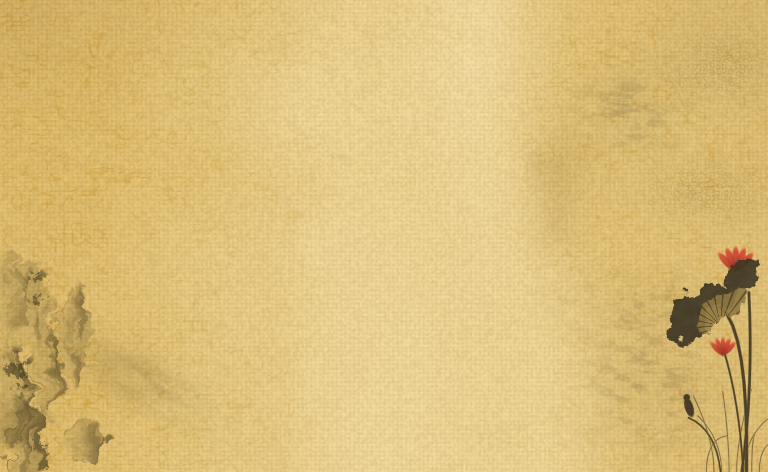
This background is drawn by a Shadertoy shader. Its source:

```glsl
#define PALE vec3(.918, .822, .585)
#define AMBER vec3(.855, .72, .405)
#define SHADE vec3(.73, .60, .33)
#define WASH vec3(.43, .36, .20)
#define INK vec3(.21, .18, .11)
#define RED vec3(.72, .25, .17)
#define WEAVE_PITCH .0092
#define WEAVE_DEPTH .011
#define ASPECT 1.6306

float hash(vec2 p) {
  vec3 q = fract(p.xyx * .1031);
  q += dot(q, q.yzx + 33.33);
  return fract((q.x + q.y) * q.z);
}

float noise(vec2 p) {
  vec2 i = floor(p), f = fract(p);
  f = f * f * (3. - 2. * f);
  return mix(mix(hash(i), hash(i + vec2(1, 0)), f.x),
    mix(hash(i + vec2(0, 1)), hash(i + 1.), f.x), f.y);
}

float fbm(vec2 p) {
  float sum = 0., amp = .5;
  for (int i = 0; i < 5; i++, amp *= .5) {
    sum += amp * noise(p);
    p = p * 2.03 + 7.1;
  }
  return sum;
}

vec2 warp(vec2 p) { return vec2(fbm(p), fbm(p + 40.)) - .48; }

vec2 rotate(vec2 p, float a) {
  return vec2(cos(a) * p.x + sin(a) * p.y, cos(a) * p.y - sin(a) * p.x);
}

// Approximate distance to a tilted ellipse
float oval(vec2 p, vec2 centre, vec2 radii, float tilt) {
  return (length(rotate(p - centre, tilt) / radii) - 1.) * min(radii.x, radii.y);
}

float fill(float d) {
  float aa = .8 / iResolution.y;
  return 1. - smoothstep(-aa, aa, d);
}

float glow(vec2 p, vec2 centre, vec2 radii) {
  vec2 q = (p - centre) / radii;
  return exp(-dot(q, q));
}

// Curved line from a to c, pulled towards b
float stroke(vec2 p, vec2 a, vec2 b, vec2 c, float width) {
  float d = 9.;
  vec2 last = a;
  for (int i = 1; i <= 8; i++) {
    float t = float(i) / 8.;
    vec2 next = mix(mix(a, b, t), mix(b, c, t), t), e = next - last;
    d = min(d, length(p - last - e * clamp(dot(p - last, e) / dot(e, e), 0., 1.)));
    last = next;
  }
  return fill(d - width);
}

vec3 paper(vec2 p) {
  float cloud = fbm(p * 5.) - .48, x = p.x + cloud * .14;
  float edge = 1.1 + .13 * smoothstep(.75, .15, p.y);
  float light = .6 * smoothstep(.1, .75, x) + .17 * smoothstep(.55, .74, x);
  light *= 1. - .7 * smoothstep(edge - .07, edge + .15, x);
  light += .22 * glow(p, vec2(1.02, 1), vec2(.08, .5))
    + .14 * glow(p, vec2(.84, .08), vec2(.14, .3)) + cloud * .25 + .08;
  light = clamp(light, 0., 1.1);
  vec3 col = mix(AMBER, PALE, light);
  // Stains and darkened borders
  float stain = glow(p, vec2(1.19, .61), vec2(.07, .13)) * (.2 + max(cloud + .1, 0.))
    + .38 * glow(p, vec2(0, 1), vec2(.35, .2))
    + .25 * glow(p, vec2(ASPECT, 1), vec2(.3))
    + .15 * glow(p, vec2(ASPECT, .2), vec2(.22, .4))
    + .1 * glow(p, vec2(0, .2), vec2(.2, .5));
  col = mix(col, SHADE, min(stain, .8));
  // Fibre creases, woven threads and grain
  float crease = 1. - smoothstep(0., .12, abs(noise(p * vec2(55, 100)) - .5));
  crease *= smoothstep(.3, .7, noise(p * 24.));
  col -= vec3(.03, .055, .09) * crease * (1. - .75 * min(light, 1.));
  vec2 thread = sin(p * 6.2832 / WEAVE_PITCH);
  return col + WEAVE_DEPTH * (thread.x + thread.y) + .06 * (noise(p * 210.) - .5);
}

// Faded trees, roof and shore
float distantScene(vec2 p) {
  vec2 g = p * 75., id = floor(g);
  float ring = length(fract(g) - .5 - .5 * (vec2(hash(id), hash(id + 9.)) - .5));
  ring = 1. - smoothstep(.04, .16, abs(ring - .35));
  float trees = glow(p, vec2(1.53, .86), vec2(.11, .07))
    + glow(p, vec2(1.5, .59), vec2(.13, .06));
  float land = glow(p, vec2(1.33, .76), vec2(.09, .09))
    + glow(p, vec2(1.38, .19), vec2(.11, .13))
    + .5 * glow(p, vec2(1.35, .36), vec2(.16, .06));
  float brush = smoothstep(.45, .65, fbm(p * vec2(28, 65)));
  return .14 * trees * (.3 + ring) + land * (.07 + .22 * brush);
}

// Rock columns: xy centre, zw radii
vec3 cliffs(vec3 col, vec2 p) {
  vec4 rocks[7] = vec4[7](vec4(.01, .36, .045, .11), vec4(.06, .35, .05, .09),
    vec4(.159, .29, .03, .105), vec4(.1, .235, .032, .11), vec4(.02, .16, .045, .1),
    vec4(.06, .055, .042, .085), vec4(.185, .065, .04, .04));
  vec2 w = p + .07 * warp(p * 28.);
  float streak = smoothstep(.4, .6, fbm(w * vec2(60, 18)));
  vec2 slope = rotate(p - vec2(.29, .2), -.5);
  col = mix(col, WASH, .4 * glow(slope, vec2(0), vec2(.12, .05)) * fbm(slope * vec2(14, 60)));
  for (int i = 0; i < 7; i++) {
    vec4 r = rocks[i];
    float d = oval(w, r.xy, r.zw, 0.), side = smoothstep(-.9, 1., (w.x - r.x) / r.z);
    float body = smoothstep(.004, -.004, d) * (.1 + side * (.2 + .6 * streak));
    float rim = (1. - smoothstep(0., .004, abs(d))) * streak;
    float weight = i < 2 ? .45 : (i == 5 ? 1.3 : .85);
    col = mix(col, WASH, min(weight * (body + .4 * rim), .92));
  }
  // Leaf flecks on the ledges
  float ledge = glow(p, vec2(.04, .21), vec2(.04, .06)) + glow(p, vec2(.08, .39), vec2(.03, .05));
  float fleck = smoothstep(.5, .62, fbm(rotate(p, .6) * 75.)) * smoothstep(.2, .7, ledge);
  return mix(col, INK, .55 * fleck);
}

vec3 blossom(vec3 col, vec2 p, vec2 base, float size) {
  for (float i = -2.; i < 3.; i++) {
    vec2 q = rotate(p - base, i * .38) / size;
    float petal = fill(oval(q, vec2(0, .55), vec2(.15, .5), 0.) * size);
    col = mix(col, RED * (.8 + .4 * q.y), petal * .9);
  }
  return col;
}

vec3 lotus(vec3 col, vec2 p) {
  // Stems and grass
  float stems = stroke(p, vec2(1.53, .35), vec2(1.59, .3), vec2(1.585, 0), .0034);
  stems = max(stems, stroke(p, vec2(1.59, .38), vec2(1.6, .18), vec2(1.575, 0), .003));
  stems = max(stems, stroke(p, vec2(1.536, .26), vec2(1.57, .15), vec2(1.578, 0), .002));
  stems = max(stems, stroke(p, vec2(1.462, .115), vec2(1.52, .09), vec2(1.53, 0), .0018));
  for (float k = 0.; k < 8.; k++) {
    vec2 root = vec2(1.5 + .016 * k, 0);
    vec2 tip = root + vec2(.18 * hash(vec2(k, 3)) - .09, .06 + .12 * hash(vec2(k, 8)));
    stems = max(stems, .7 * stroke(p, root, root + vec2(0, .07), tip, .001));
  }
  col = mix(col, INK, .85 * stems);
  // Ragged leaf and its veined underside
  col = blossom(col, p, vec2(1.562, .425), .05);
  vec2 w = p + .05 * warp(p * 38.);
  float leaf = min(oval(w, vec2(1.463, .327), vec2(.041, .058), -.3),
    min(oval(w, vec2(1.515, .368), vec2(.055, .025), .4),
    oval(w, vec2(1.575, .415), vec2(.041, .029), .3)));
  col = mix(col, INK + .08 * fbm(p * 50.), .93 * fill(leaf));
  vec2 q = p - vec2(1.53, .31);
  float vein = smoothstep(.6, 1., sin(atan(q.y, q.x) * 22.));
  float under = fill(oval(w, vec2(1.535, .348), vec2(.066, .025), .62));
  col = mix(col, WASH * (1.3 - .5 * vein), .9 * under);
  col = blossom(col, p, vec2(1.535, .247), .036);
  // Perched bird
  float bird = min(oval(p, vec2(1.463, .137), vec2(.009, .021), .3),
    oval(p, vec2(1.458, .158), vec2(.007), 0.));
  return mix(col, INK, .88 * fill(bird));
}

void mainImage(out vec4 fragColor, in vec2 fragCoord) {
  vec2 p = fragCoord / iResolution.xy * vec2(ASPECT, 1);
  vec3 col = mix(paper(p), WASH, min(distantScene(p), .5));
  fragColor = vec4(clamp(lotus(cliffs(col, p), p), 0., 1.), 1);
}
```
